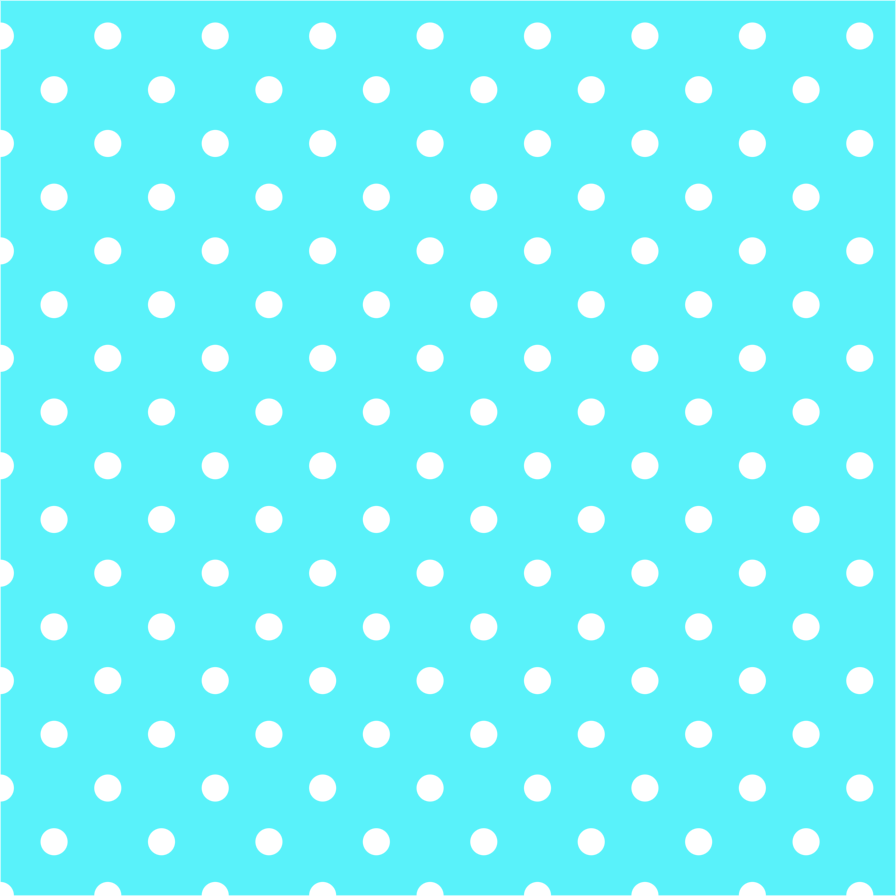
Give the GLSL for this pattern, as a Shadertoy shader.

```glsl
// Staggered white polka dots on bright aqua, with a hairline pale edge.

const vec3 AQUA = vec3(0.35, 0.95, 0.98);
const vec3 WHITE = vec3(0.995, 1.0, 1.0);

const float PITCH = 0.1199;                 // spacing of dots within a row
const float DOT_RADIUS = 0.0151;
const vec2 LATTICE_ORIGIN = vec2(0.0004, 0.0006);
const float EDGE_WIDTH = 0.0012;
const float EDGE_STRENGTH = 0.6;

// Distance to the nearest point of a square lattice
float latticeDistance(vec2 p, float pitch) {
    return length((fract(p / pitch + 0.5) - 0.5) * pitch);
}

// Signed distance to dots on a square lattice plus its cell centres
float staggeredDots(vec2 p, float pitch, float radius) {
    float corners = latticeDistance(p, pitch);
    float centres = latticeDistance(p - 0.5 * pitch, pitch);
    return min(corners, centres) - radius;
}

// Distance inward from the closest canvas side
float edgeDistance(vec2 p, vec2 size) {
    vec2 inset = min(p, size - p);
    return min(inset.x, inset.y);
}

// Antialiased coverage of a signed distance
float coverage(float dist, float softness) {
    return 1.0 - smoothstep(-softness, softness, dist);
}

void mainImage(out vec4 fragColor, in vec2 fragCoord) {
    float pixel = 1.0 / iResolution.y;
    vec2 p = fragCoord * pixel;
    vec2 size = iResolution.xy * pixel;

    // Dots over the flat ground
    float dots = coverage(staggeredDots(p - LATTICE_ORIGIN, PITCH, DOT_RADIUS), 0.8 * pixel);
    vec3 color = mix(AQUA, WHITE, dots);

    // Pale hairline around the canvas
    float edge = coverage(edgeDistance(p, size) - EDGE_WIDTH, 0.5 * pixel);
    color = mix(color, WHITE, EDGE_STRENGTH * edge);

    fragColor = vec4(color, 1.0);
}
```
